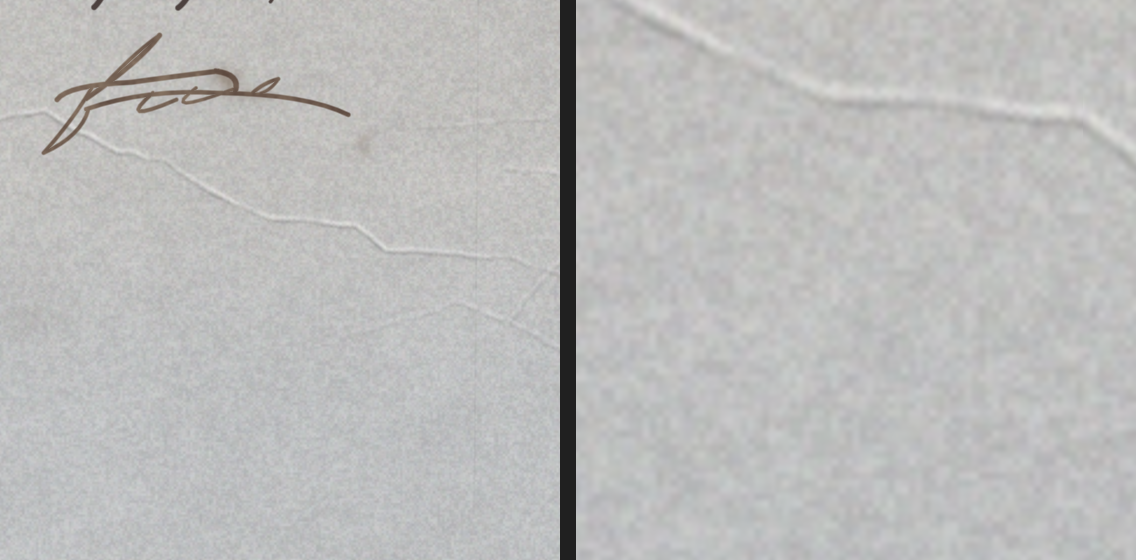
Left: the whole. Right: its middle third, enlarged.
This texture is drawn by a Shadertoy shader. Its source:

```glsl
float hash(vec2 cell, uint seed) {
    uvec2 q = uvec2(ivec2(cell) + 4096);
    uint h = q.x * 1664525u + q.y * 22695477u + seed * 747796405u;
    h = (h ^ (h >> 15u)) * 2246822519u;
    h = (h ^ (h >> 13u)) * 3266489917u;
    return float((h ^ (h >> 16u)) >> 8u) / 16777216.0;
}

float noise(vec2 p, uint seed) {
    vec2 i = floor(p), f = fract(p);
    f = f * f * (3.0 - 2.0 * f);
    return mix(mix(hash(i, seed), hash(i + vec2(1, 0), seed), f.x),
               mix(hash(i + vec2(0, 1), seed), hash(i + vec2(1, 1), seed), f.x), f.y) - 0.5;
}

float segmentDistance(vec2 p, vec2 a, vec2 b) {
    vec2 ab = b - a;
    return length(p - a - ab * clamp(dot(p - a, ab) / dot(ab, ab), 0.0, 1.0));
}

// Coverage of a curved pen stroke from a to c, bent towards b
float stroke(vec2 p, vec2 a, vec2 b, vec2 c, float halfWidth) {
    float d = 1.0;
    vec2 last = a;
    for (int i = 1; i <= 8; i++) {
        float t = float(i) / 8.0;
        vec2 next = mix(mix(a, b, t), mix(b, c, t), t);
        d = min(d, segmentDistance(p, last, next));
        last = next;
    }
    return 1.0 - smoothstep(halfWidth - 0.002, halfWidth + 0.002, d);
}

// Lit upper lip and shaded lower lip of a fold, by signed distance
float relief(float d) {
    float light = (d - 0.003) / 0.0042, shade = (d + 0.0045) / 0.0035;
    return 0.085 * exp(-light * light) - 0.085 * exp(-shade * shade);
}

float mainFold(vec2 p) {
    vec2 path[12] = vec2[12](vec2(0, 0.789), vec2(0.08, 0.802), vec2(0.145, 0.762),
        vec2(0.21, 0.731), vec2(0.30, 0.711), vec2(0.39, 0.651), vec2(0.48, 0.612),
        vec2(0.635, 0.599), vec2(0.69, 0.555), vec2(0.78, 0.547), vec2(0.91, 0.539), vec2(1, 0.512));
    float height = path[0].y, slope = 0.0;
    for (int i = 0; i < 11; i++) {
        vec2 span = path[i + 1] - path[i];
        float t = (p.x - path[i].x) / span.x;
        height += span.y * clamp(t, 0.0, 1.0);
        if (t >= 0.0 && t < 1.0) slope = span.y / span.x;
    }
    height += 0.007 * noise(vec2(p.x * 38.0, 3), 1u);
    float strength = 0.75 + 0.8 * noise(p * 18.0, 2u);
    strength *= 1.0 - 0.7 * smoothstep(0.88, 0.96, p.x);
    return strength * relief((p.y - height) / sqrt(1.0 + slope * slope));
}

float minorFold(vec2 p, vec2 a, vec2 b) {
    vec2 along = normalize(b - a);
    float t = dot(p - a, along) / length(b - a);
    float d = dot(p - a, vec2(-along.y, along.x)) + 0.005 * noise(p * 32.0, 4u);
    return relief(d) * smoothstep(-0.06, 0.06, t) * (1.0 - smoothstep(0.94, 1.06, t));
}

float scribble(vec2 p) {
    float ink = 0.0;
    // Upper sweep and its loop
    ink = max(ink, stroke(p, vec2(0.102, 0.822), vec2(0.12, 0.848), vec2(0.234, 0.853), 0.0045));
    ink = max(ink, stroke(p, vec2(0.234, 0.853), vec2(0.33, 0.866), vec2(0.39, 0.873), 0.0045));
    ink = max(ink, stroke(p, vec2(0.385, 0.873), vec2(0.43, 0.867), vec2(0.42, 0.837), 0.005));
    // Long tail
    ink = max(ink, stroke(p, vec2(0.154, 0.805), vec2(0.26, 0.842), vec2(0.39, 0.834), 0.004));
    ink = max(ink, stroke(p, vec2(0.39, 0.834), vec2(0.547, 0.832), vec2(0.622, 0.795), 0.004));
    // Slanted stem and pointed return
    ink = max(ink, stroke(p, vec2(0.285, 0.937), vec2(0.245, 0.91), vec2(0.19, 0.852), 0.0035));
    ink = max(ink, stroke(p, vec2(0.285, 0.937), vec2(0.25, 0.89), vec2(0.154, 0.824), 0.0045));
    ink = max(ink, stroke(p, vec2(0.165, 0.845), vec2(0.13, 0.785), vec2(0.078, 0.727), 0.0035));
    ink = max(ink, stroke(p, vec2(0.078, 0.727), vec2(0.145, 0.757), vec2(0.158, 0.805), 0.0035));
    // Small zigzags
    ink = max(ink, stroke(p, vec2(0.273, 0.834), vec2(0.205, 0.775), vec2(0.315, 0.822), 0.0035));
    ink = max(ink, stroke(p, vec2(0.35, 0.843), vec2(0.28, 0.79), vec2(0.42, 0.842), 0.003));
    ink = max(ink, stroke(p, vec2(0.45, 0.833), vec2(0.47, 0.852), vec2(0.497, 0.859), 0.0035));
    ink = max(ink, stroke(p, vec2(0.497, 0.859), vec2(0.485, 0.84), vec2(0.465, 0.833), 0.003));
    return ink;
}

float blot(vec2 p, vec2 center, vec2 radius) {
    vec2 q = (p - center) / radius;
    return exp(-dot(q, q)) * (1.0 + noise(p * 90.0, 5u));
}

void mainImage(out vec4 fragColor, in vec2 fragCoord) {
    vec2 p = fragCoord / iResolution.xy;

    // Paper with broad mottling and fine tinted grain
    vec3 color = mix(vec3(0.745, 0.752, 0.757), vec3(0.757, 0.752, 0.742), smoothstep(0.2, 0.8, p.y));
    color += 0.018 * noise(p * vec2(5, 9), 6u) + 0.018 * noise(p * vec2(24, 34), 7u);
    color += 0.055 * noise(p * 240.0, 8u) + 0.045 * noise(p * 125.0, 9u);
    color += 0.022 * vec3(noise(p * 140.0, 10u), noise(p * 140.0, 11u), noise(p * 140.0, 12u));

    // Folds
    color += mainFold(p);
    color += 0.45 * minorFold(p, vec2(0.82, 0.46), vec2(0.90, 0.43));
    color += 0.45 * minorFold(p, vec2(0.90, 0.434), vec2(1.02, 0.365));
    color += 0.4 * minorFold(p, vec2(0.91, 0.43), vec2(1.01, 0.55));
    color += 0.22 * minorFold(p, vec2(0.62, 0.40), vec2(0.82, 0.46));
    color += 0.28 * minorFold(p, vec2(0.74, 0.773), vec2(0.98, 0.79));
    color += 0.35 * minorFold(p, vec2(0.90, 0.70), vec2(1.02, 0.69));

    // Faint vertical rule
    float rule = 1.0 - smoothstep(0.0005, 0.003, abs(p.x - 0.847 - 0.008 * (p.y - 0.1)));
    color -= 0.03 * rule * smoothstep(0.08, 0.14, p.y) * (0.7 + noise(p * vec2(4, 45), 13u));

    // Brown stains
    float stain = 0.24 * blot(p, vec2(0.653, 0.742), vec2(0.016, 0.024))
                + 0.45 * blot(p, vec2(0.405, 0.858), vec2(0.025, 0.022))
                + 0.25 * blot(p, vec2(0.45, 0.83), vec2(0.035, 0.012))
                + 0.06 * blot(p, vec2(0.05, 0.43), vec2(0.06, 0.03));
    color = mix(color, vec3(0.52, 0.45, 0.39), clamp(stain, 0.0, 0.6));

    // Ink, with uneven density
    float density = clamp(0.5 + 0.9 * noise(p * 45.0, 14u) + 0.4 * noise(p * 150.0, 15u), 0.0, 1.0);
    color = mix(color, mix(vec3(0.50, 0.42, 0.35), vec3(0.34, 0.26, 0.22), density), 0.93 * scribble(p));

    // Dark pen ends at the upper edge
    float ends = stroke(p, vec2(0.168, 0.987), vec2(0.175, 0.993), vec2(0.185, 1.01), 0.005);
    ends = max(ends, stroke(p, vec2(0.318, 0.986), vec2(0.328, 0.993), vec2(0.338, 1.01), 0.005));
    ends = max(ends, stroke(p, vec2(0.483, 0.997), vec2(0.486, 1), vec2(0.49, 1.01), 0.003));
    color = mix(color, vec3(0.25, 0.20, 0.19), 0.9 * ends);

    fragColor = vec4(clamp(color, 0.0, 1.0), 1.0);
}
```
